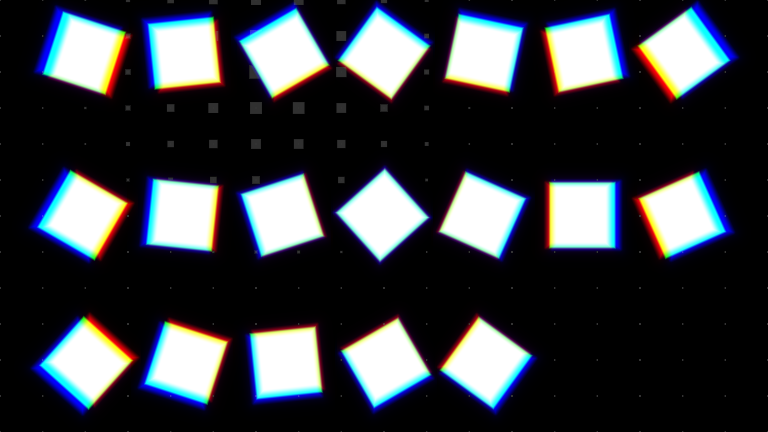
Reproduce this background procedurally as a WebGL 2 fragment shader.

```glsl
#version 300 es
precision highp float;
// Rows of turning white squares with colour-split edges over a faint grid of grey dots.
uniform vec2 u_resolution;
out vec4 fragColor;

// All lengths are fractions of the canvas height.
const vec2 ROW_START[3] = vec2[3](vec2(0.195, 0.877), vec2(0.191, 0.502), vec2(0.1995, 0.160));
const float ROW_LAST_COLUMN[3] = float[3](6.0, 6.0, 4.0);
const float COLUMN_STEP = 0.2314;
const float HALF_SIDE = 0.0764;
const float FIRST_TILT = 18.0;         // degrees, clockwise
const float ROW_TILT = 12.0;
const float COLUMN_TILT = -24.0;
const float COLOUR_SPLIT = 0.02;       // radial scaling of red and blue
const vec3 EDGE_OUTSIDE = vec3(0.008, 0.0015, 0.010);
const vec3 EDGE_INSIDE = vec3(0.012, 0.0025, 0.009);
const vec3 HALO = vec3(0.10, 0.0, 0.22);
const float HALO_WIDTH = 0.009;

const vec2 DOT_COUNT = vec2(18.0, 12.0);
const vec2 SWELL_CENTRE = vec2(0.637, 0.838);
const float SWELL_REACH = 0.532;
const float SWELL_HALF_SIDE = 0.0168;
const float DOT_HALF_SIDE = 0.0014;
const float SWELL_GREY = 0.19;
const float DOT_GREY = 0.32;

float boxDistance(vec2 p, float halfSide) {
    vec2 q = abs(p) - halfSide;
    return length(max(q, 0.0)) + min(max(q.x, q.y), 0.0);
}

// Signed distance to the nearest tilted square.
float squaresDistance(vec2 p) {
    float nearest = 1.0;
    for (int row = 0; row < 3; row++) {
        vec2 local = p - ROW_START[row];
        float column = clamp(round(local.x / COLUMN_STEP), 0.0, ROW_LAST_COLUMN[row]);
        local.x -= column * COLUMN_STEP;
        float tilt = radians(FIRST_TILT + ROW_TILT * float(row) + COLUMN_TILT * column);
        float c = cos(tilt), s = sin(tilt);
        local = vec2(c * local.x - s * local.y, s * local.x + c * local.y);
        nearest = min(nearest, boxDistance(local, HALF_SIDE));
    }
    return nearest;
}

// Grey squares that swell around one spot and shrink to dots elsewhere.
float dotGrid(vec2 p, vec2 canvas, float pixel) {
    vec2 pitch = canvas / DOT_COUNT;
    vec2 node = round(p / pitch) * pitch;
    float swell = max(1.0 - distance(node, SWELL_CENTRE) / SWELL_REACH, 0.0);
    float halfSide = SWELL_HALF_SIDE * swell;
    float plate = smoothstep(pixel, -pixel, boxDistance(p - node, halfSide));
    float dot = smoothstep(pixel, -pixel, boxDistance(p - node, DOT_HALF_SIDE));
    return max(SWELL_GREY * plate * step(DOT_HALF_SIDE, halfSide), DOT_GREY * dot);
}

void main() {
    float pixel = 0.6 / u_resolution.y;
    vec2 canvas = vec2(u_resolution.x / u_resolution.y, 1.0);
    vec2 p = gl_FragCoord.xy / u_resolution.y;
    vec2 centre = 0.5 * canvas;
    vec2 ray = p - centre;

    // Red is drawn nearer the centre, blue farther out.
    vec3 d = vec3(squaresDistance(centre + ray / (1.0 - COLOUR_SPLIT)),
                  squaresDistance(p),
                  squaresDistance(centre + ray / (1.0 + COLOUR_SPLIT)));
    vec3 light = 1.0 - smoothstep(-EDGE_INSIDE - pixel, EDGE_OUTSIDE + pixel, d);
    vec3 halo = HALO * exp(-max(d, 0.0) / HALO_WIDTH);

    vec3 colour = max(vec3(dotGrid(p, canvas, pixel)), max(light, halo));
    fragColor = vec4(colour, 1.0);
}
```
